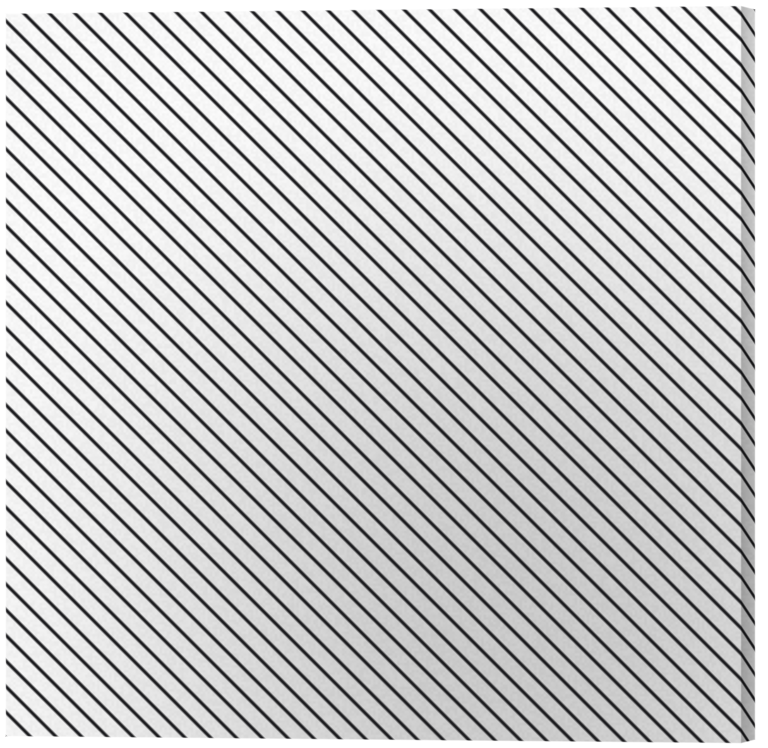
Give the GLSL for this pattern, as a Shadertoy shader.

```glsl
// Stretched canvas with thin diagonal pinstripes, soft grey shading and a folded right side.

// All lengths are fractions of the image width.
const float STRIPES      = 30.0;    // stripes across one width, and per equal height
const float STRIPE_PHASE = 0.37;
const float HALF_WIDTH   = 0.0021;  // half the stripe thickness
const float SOFTNESS     = 0.0017;  // blur of the stripe edge
const float LEFT_X  = 0.0078;
const float FOLD_X  = 0.9650;
const float RIGHT_X = 0.9830;
const vec2 TOP_Y    = vec2(0.9560, 0.9660);  // at the left edge and at the fold
const vec2 BOTTOM_Y = vec2(0.0156, 0.0065);
const float SIDE_TAPER   = 0.25;    // slope of the side's top and bottom edges
const float SIDE_STRETCH = 1.5;     // undoes the foreshortening of the side
const vec2 SHADE_CENTER  = vec2(0.68, 0.15);
const float GRAIN_SCALE  = 320.0;
const float GRAIN_AMOUNT = 0.035;

const vec3 WALL   = vec3(1.0);
const vec3 INK    = vec3(0.11, 0.11, 0.12);
const vec3 LIGHT  = vec3(0.97);
const vec3 SHADED = vec3(0.79);

float hash(vec2 p) {
    vec3 q = fract(vec3(p.xyx) * 0.1031);
    q += dot(q, q.yzx + 33.33);
    return fract((q.x + q.y) * q.z);
}

float valueNoise(vec2 p) {
    vec2 cell = floor(p);
    vec2 f = fract(p);
    f = f * f * (3.0 - 2.0 * f);
    float low  = mix(hash(cell), hash(cell + vec2(1, 0)), f.x);
    float high = mix(hash(cell + vec2(0, 1)), hash(cell + vec2(1, 1)), f.x);
    return mix(low, high, f.y);
}

// Ink coverage of the 45 degree stripes.
float stripes(vec2 p, float pixel) {
    float phase = (p.x + p.y) * STRIPES + STRIPE_PHASE;
    float dist = abs(fract(phase + 0.5) - 0.5) / (STRIPES * sqrt(2.0));
    float blur = max(SOFTNESS, 0.7 * pixel);
    return 1.0 - smoothstep(HALF_WIDTH - blur, HALF_WIDTH + blur, dist);
}

// Signed distance to the outline of front and side, positive inside.
float outline(vec2 p) {
    float along = clamp((p.x - LEFT_X) / (FOLD_X - LEFT_X), 0.0, 1.0);
    float taper = max(p.x - FOLD_X, 0.0) * SIDE_TAPER;
    float top = mix(TOP_Y.x, TOP_Y.y, along) - taper;
    float bottom = mix(BOTTOM_Y.x, BOTTOM_Y.y, along) + taper;
    return min(min(p.x - LEFT_X, RIGHT_X - p.x), min(top - p.y, p.y - bottom));
}

void mainImage(out vec4 fragColor, in vec2 fragCoord) {
    float pixel = 1.0 / iResolution.x;
    vec2 p = fragCoord * pixel;

    // Cloth: broad shading plus fine grain.
    float lightness = smoothstep(0.05, 0.85, distance(p, SHADE_CENTER));
    vec3 cloth = mix(SHADED, LIGHT, lightness);
    cloth += (valueNoise(p * GRAIN_SCALE) - 0.5) * GRAIN_AMOUNT;

    // Folded side: darker cloth, deepest next to the fold.
    float side = smoothstep(-pixel, pixel, p.x - FOLD_X);
    float sideDepth = clamp((p.x - FOLD_X) / (RIGHT_X - FOLD_X), 0.0, 1.0);
    cloth *= mix(1.0, mix(0.74, 0.84, sideDepth), side);

    // Stripes continue around the fold.
    vec2 unfolded = p;
    unfolded.x += max(p.x - FOLD_X, 0.0) * (SIDE_STRETCH - 1.0);
    vec3 ink = INK * mix(1.0, 0.75, side);
    vec3 color = mix(cloth, ink, stripes(unfolded, pixel));

    float inside = smoothstep(-pixel, pixel, outline(p));
    fragColor = vec4(mix(WALL, color, inside), 1.0);
}
```
